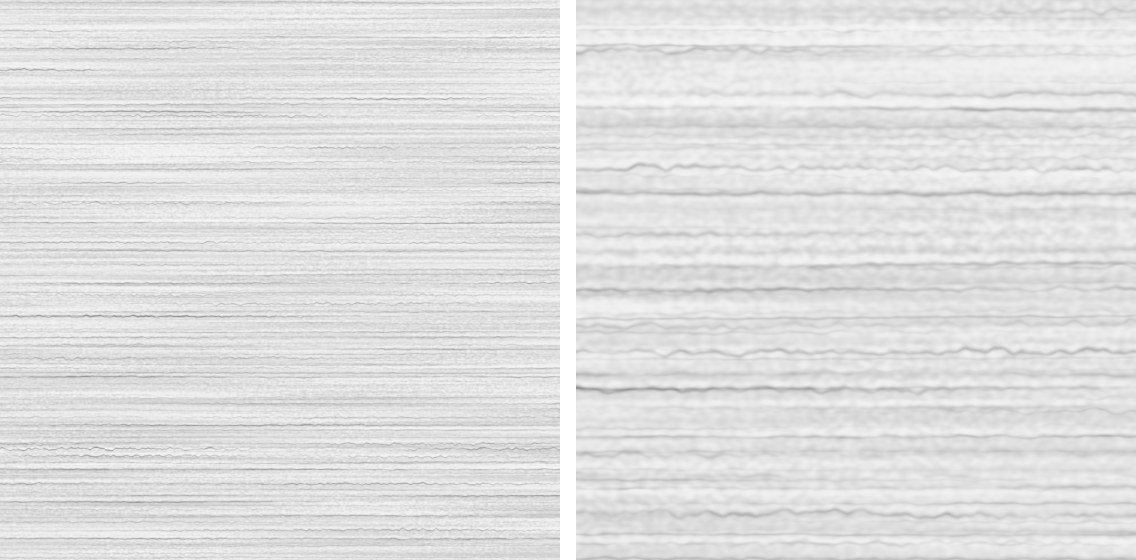
Left, the full canvas; right, a detail of the centre.
Reproduce this texture procedurally as a WebGL 2 fragment shader.

```glsl
#version 300 es
precision highp float;
// Pale plaster combed into fine horizontal ridges with thin, broken grey crevices.

uniform vec2 u_resolution;
out vec4 fragColor;

float hash(vec2 cell) {
    uvec2 q = uvec2(ivec2(cell)) * uvec2(1597334673u, 3812015801u);
    uint n = (q.x ^ q.y) * 1597334673u;
    n = (n ^ (n >> 15)) * 2246822519u;
    return float((n ^ (n >> 13)) >> 8) / 16777216.0;
}

float cornerSlope(vec2 cell, vec2 offset) {
    float angle = 6.2832 * hash(cell);
    return dot(vec2(cos(angle), sin(angle)), offset);
}

// Gradient noise, roughly -0.7 to 0.7
float gradientNoise(vec2 p) {
    vec2 cell = floor(p);
    vec2 f = p - cell;
    vec2 blend = f * f * f * (f * (f * 6.0 - 15.0) + 10.0);
    float low = mix(cornerSlope(cell, f),
                    cornerSlope(cell + vec2(1, 0), f - vec2(1, 0)), blend.x);
    float high = mix(cornerSlope(cell + vec2(0, 1), f - vec2(0, 1)),
                     cornerSlope(cell + vec2(1, 1), f - vec2(1, 1)), blend.x);
    return mix(low, high, blend.y);
}

// Shading of the ridges: x is crevice darkness, y is the light on the upper lip
vec2 ridges(vec2 p, float rows, float seed) {
    float y = p.y * rows;
    float row = floor(y);
    float pixel = rows / u_resolution.y;
    float width = max(0.11, 0.7 * pixel);
    vec2 shade = vec2(0.0);
    for (int i = -1; i <= 1; i++) {
        float id = row + float(i);
        float lane = id * 7.37 + seed;
        float roughness = mix(0.05, 0.32, pow(hash(vec2(id, seed + 3.0)), 2.0));
        float edge = id + 0.5 + 0.6 * (hash(vec2(id, seed)) - 0.5)
                   + 0.2 * gradientNoise(vec2(p.x * 3.0, lane))
                   + roughness * gradientNoise(vec2(p.x * 55.0, lane + 0.4))
                   + roughness * gradientNoise(vec2(p.x * 120.0, lane + 0.7));
        float d = y - edge;
        float depth = smoothstep(-0.5, 0.6, gradientNoise(vec2(p.x * 2.3, lane + 31.3))
                                          + 0.4 * gradientNoise(vec2(p.x * 34.0, lane + 57.6)));
        depth *= mix(0.3, 1.3, pow(hash(vec2(id, seed + 9.0)), 2.0));
        float line = exp(-d * d / (width * width));
        float shadow = exp(-abs(d) / 0.25) * smoothstep(pixel, -pixel, d);
        float lip = exp(-pow((d - 0.33) / 0.2, 2.0));
        shade += depth * vec2(0.2 * line + 0.05 * shadow, 0.045 * lip);
    }
    return shade;
}

void main() {
    vec2 p = gl_FragCoord.xy / u_resolution.y;

    // Slight bending of the combed lines
    vec2 bent = p;
    bent.y += 0.0015 * gradientNoise(p * vec2(2.0, 14.0))
            + 0.0011 * gradientNoise(p * vec2(62.0, 105.0));

    // Broad tone, lighter toward the top
    float tone = 0.882 + 0.022 * p.y;
    tone += 0.018 * gradientNoise(p * vec2(1.6, 8.0) + 4.3);

    // Long bright and grey streaks, mostly narrow
    tone += 0.045 * gradientNoise(bent * vec2(0.8, 57.0) + 11.7);
    tone += 0.085 * gradientNoise(bent * vec2(1.3, 109.0) + 23.1);
    tone += 0.07 * gradientNoise(bent * vec2(2.5, 181.0) + 37.9);

    // Crumbly grain, stronger in patches
    float patchiness = smoothstep(-0.4, 0.5, gradientNoise(p * vec2(4.0, 24.0) + 51.2));
    float grain = 0.5 * gradientNoise(p * vec2(85.0, 160.0) + 61.4)
                + 0.8 * gradientNoise(p * vec2(185.0, 250.0) + 73.8);
    tone += mix(0.045, 0.09, patchiness) * grain;

    // Main ridges and finer grooves
    vec2 coarse = ridges(bent, 84.0, 5.0);
    vec2 fine = ridges(bent + vec2(0.37, 0.0), 127.0, 41.0);
    tone += coarse.y - coarse.x + 0.5 * (fine.y - fine.x);

    // Soft limit on the highlights
    tone = min(tone, 0.93 + 0.45 * (tone - 0.93));
    fragColor = vec4(vec3(clamp(tone, 0.45, 0.97)), 1.0);
}
```
